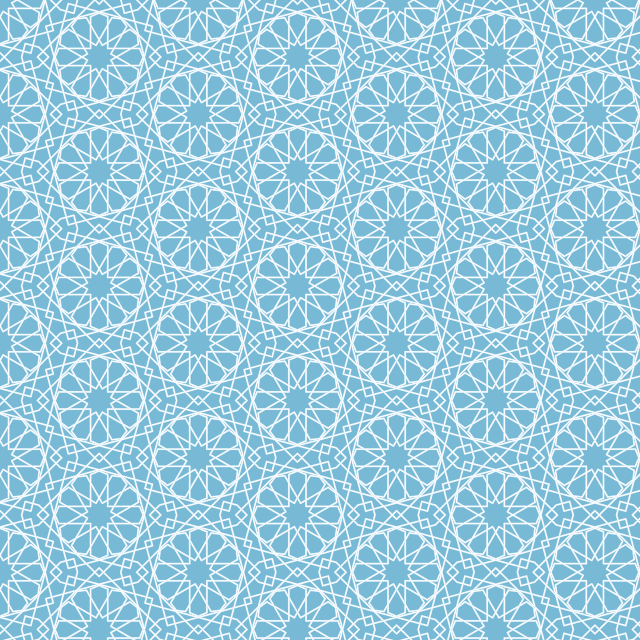
This pattern is drawn by a Shadertoy shader. Its source:

```glsl
float segment(vec2 p, vec2 a, vec2 b) {
    vec2 pa = p - a, ba = b - a;
    return length(pa - ba * clamp(dot(pa, ba) / dot(ba, ba), 0.0, 1.0));
}

// Offset from the nearest centre of a triangular lattice with unit spacing
vec2 nearestCentre(vec2 p) {
    vec2 cell = vec2(sqrt(3.0), 1.0);
    vec2 a = p - cell * round(p / cell);
    vec2 b = p - cell * (floor(p / cell) + 0.5);
    return dot(a, a) < dot(b, b) ? a : b;
}

vec2 polar(float radius, float angle) {
    return radius * vec2(cos(angle), sin(angle));
}

// Twelve petals around a star, folded into a 15 degree wedge
float rosette(vec2 p) {
    vec2 dent = polar(0.106, radians(15.0));
    vec2 tip = vec2(0.15, 0.0);
    vec2 waist = vec2(0.28, 0.075);
    vec2 shoulder = vec2(0.353, 0.075);
    float d = min(segment(p, dent, tip), segment(p, tip, waist));
    d = min(d, segment(p, waist, shoulder));
    d = min(d, segment(p, shoulder, vec2(0.385, 0.0)));
    // Ring of chords
    return min(d, segment(p, vec2(0.3943, 0.0), polar(0.3809, radians(15.0))));
}

// Straps between rosettes, folded into a 30 degree wedge
float straps(vec2 p) {
    float axis = radians(30.0);
    vec2 hub = vec2(1.0 / sqrt(3.0), 0.0);
    vec2 diamondSide = hub - polar(0.1255, radians(-60.0));
    // Long straps that overlap in a small diamond
    float d = segment(p, vec2(0.3943, 0.0), polar(0.537, axis));
    d = min(d, segment(p, polar(0.463, axis), vec2(0.4525, 0.2165)));
    // Straps that turn at the inner corners of three small squares
    d = min(d, segment(p, polar(0.3943, axis), hub - vec2(0.039, 0.0)));
    // Closed loop around the hub
    vec2 bend = hub + polar(0.0996, radians(120.0));
    return min(d, segment(p, hub - vec2(0.136, 0.0), bend));
}

void mainImage(out vec4 fragColor, in vec2 fragCoord) {
    float scale = 5.59;
    vec2 p = scale * fragCoord / iResolution.y - vec2(0.866, 0.092);
    vec2 q = nearestCentre(p);

    // Mirror folds about each centre
    float radius = length(q);
    float angle = atan(q.y, q.x + 1e-6);
    float sixfold = abs(mod(angle + radians(30.0), radians(60.0)) - radians(30.0));
    float twelvefold = radians(15.0) - abs(sixfold - radians(15.0));

    float d = min(rosette(polar(radius, twelvefold)), straps(polar(radius, sixfold)));

    float soft = 0.7 * scale / iResolution.y;
    float line = 1.0 - smoothstep(-soft, soft, d - 0.0072);
    vec3 color = mix(vec3(0.47, 0.73, 0.84), vec3(0.98, 0.99, 1.0), line);
    fragColor = vec4(color, 1.0);
}
```
